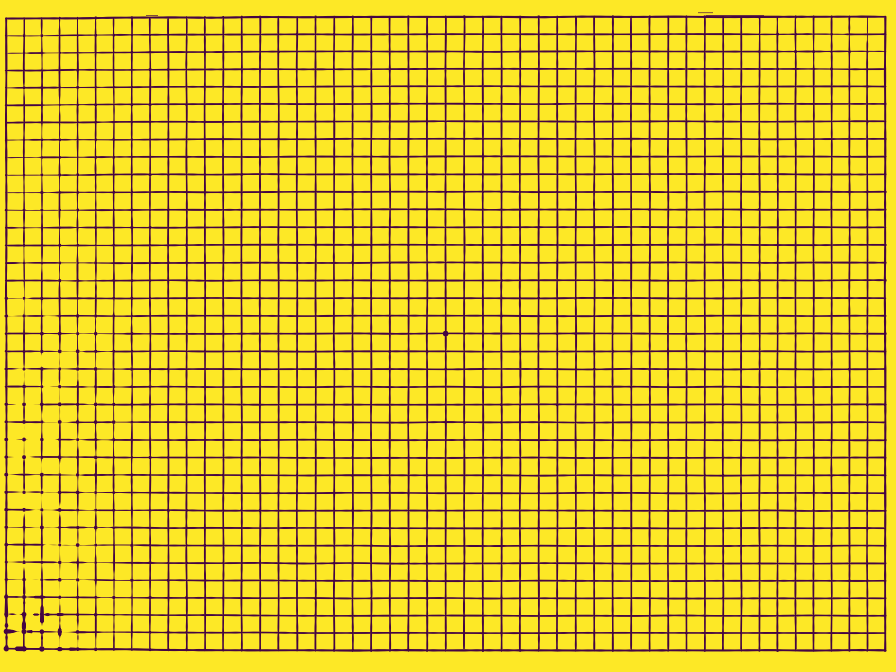
Give the GLSL for this pattern, as a WebGL 1 fragment shader.

```glsl
precision highp float;
// Draws a hand-inked grid of 48 by 36 cells on yellow with a dot at its centre.
// Gently warped cell coordinates give the distance to the nearest lines; value
// noise makes the ink uneven, with worn, broken strokes towards the left.
uniform vec2 u_resolution;

float hash(vec2 p) {
  vec3 q = fract(vec3(p.xyx) * 0.1031);
  q += dot(q, q.yzx + 33.33);
  return fract((q.x + q.y) * q.z);
}

float noise(vec2 p) {
  vec2 cell = floor(p);
  vec2 f = fract(p);
  f = f * f * (3.0 - 2.0 * f);
  float low = mix(hash(cell), hash(cell + vec2(1.0, 0.0)), f.x);
  float high = mix(hash(cell + vec2(0.0, 1.0)), hash(cell + 1.0), f.x);
  return mix(low, high, f.y);
}

// Share of a pixel covered by a stroke at distance d
float stroke(float d, float halfWidth, float px) {
  return max(0.0, min(d + 0.5 * px, halfWidth) - max(d - 0.5 * px, -halfWidth)) / px;
}

float disc(vec2 offset, float radius, float px) {
  return clamp((radius - length(offset)) / px + 0.5, 0.0, 1.0);
}

// One family of ruled lines: "across" and "along" are in cells
float ruling(float across, float along, vec2 pitch, vec2 limit, float seed,
             float wear, float blot, float px) {
  float index = clamp(floor(across + 0.5), -limit.x, limit.x);
  float row = index + seed;
  float wobble = 0.0009 * (noise(vec2(along * 0.4 + 60.0, row)) - 0.5);
  float grain = noise(vec2(along * 3.0 + 200.0, row + 70.0));
  float gaps = smoothstep(0.3, 0.8, noise(vec2(along * 1.3 + 90.0, row + 150.0)));
  float border = step(limit.x - 0.5, abs(index));
  float halfWidth = 0.00112 + 0.0004 * grain + 0.0003 * border
                  - 0.0013 * wear * gaps * (1.0 - 0.8 * border)
                  + 0.0018 * blot * smoothstep(0.45, 0.75, grain);
  float ends = clamp((limit.y + 0.04 - abs(along)) * pitch.y / px + 0.5, 0.0, 1.0);
  return ends * stroke(abs((across - index) * pitch.x + wobble), halfWidth, px);
}

void main() {
  vec2 p = gl_FragCoord.xy / u_resolution.y;
  float px = 1.0 / u_resolution.y;
  vec2 pitch = vec2(0.0277, 0.02642);
  vec2 count = vec2(24.0, 18.0);

  // Cell coordinates, slightly compressed towards the edges
  vec2 d = p - vec2(0.6632, 0.5035);
  vec2 s = d / vec2(0.653, 0.471);
  float bow = 0.0055 * s.x * s.x * step(s.x, 0.0);
  vec2 cell = d / pitch * (1.0 + vec2(0.0167, 0.009) * s * s + vec2(0.0, bow));

  // Worn zones: left side, strongest below the middle, and the top right corner
  float left = 1.0 - smoothstep(0.03, 0.3, p.x);
  float lower = 1.0 - smoothstep(0.45, 0.65, p.y);
  float corner = smoothstep(1.05, 1.25, p.x) * smoothstep(0.86, 0.95, p.y);
  float wear = max(left * (0.55 + 0.45 * lower), 0.5 * corner);
  float blot = 1.0 - smoothstep(0.03, 0.1, length(p - vec2(0.04, 0.04)));

  // Ruled lines
  float ink = ruling(cell.x, cell.y, pitch, count, 40.0, wear, blot, px);
  ink = max(ink, ruling(cell.y, cell.x, pitch.yx, count.yx, 300.0, wear, blot, px));

  // Ink gathered at the crossings
  vec2 node = clamp(floor(cell + 0.5), -count, count);
  float radius = 0.0017 + 0.0008 * hash(node + 80.0) + 0.0006 * left * lower + 0.0012 * blot;
  ink = max(ink, disc((cell - node) * pitch, radius, px));

  // Centre dot and faint stray dashes above the top edge
  ink = max(ink, disc(d, 0.0043, px));
  float dash = step(abs(p.x - 0.226), 0.009) * stroke(abs(p.y - 0.977), 0.0005, px);
  dash += step(abs(p.x - 1.05), 0.011) * stroke(abs(p.y - 0.981), 0.0005, px);
  dash += step(abs(p.x - 1.094), 0.043) * stroke(abs(p.y - 0.977), 0.0006, px);
  ink = max(ink, dash);

  vec3 yellow = vec3(0.992, 0.908, 0.148);
  vec3 purple = vec3(0.27, 0.02, 0.26);
  gl_FragColor = vec4(mix(yellow, purple, clamp(ink, 0.0, 1.0)), 1.0);
}
```
